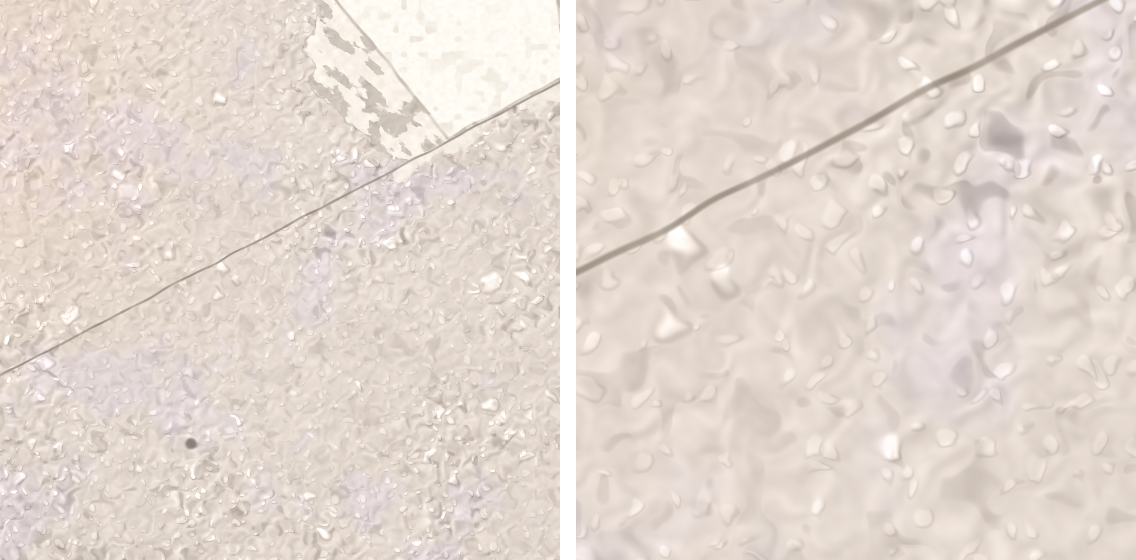
Left, the full canvas; right, a detail of the centre.
Write a WebGL 1 fragment shader that draws this texture.

```glsl
precision highp float;
// Pale speckled concrete with a diagonal crack, a white slab and crumbling mortar.
uniform vec2 u_resolution;

const vec3 CONCRETE_TINT = vec3(0.0, -0.045, -0.083);
const vec3 SLAB_WHITE = vec3(1.0, 0.985, 0.955);
const vec3 MORTAR_CREAM = vec3(0.985, 0.955, 0.915);
const vec3 HOLE_GREY = vec3(0.76, 0.72, 0.68);
const vec3 CRACK_BROWN = vec3(0.60, 0.55, 0.50);
const vec3 PIT_BROWN = vec3(0.50, 0.46, 0.43);

float hash(vec2 p) {
  return fract(sin(dot(p, vec2(127.1, 311.7))) * 43758.5453);
}

float noise(vec2 p) {
  vec2 cell = floor(p), f = fract(p);
  f = f * f * (3.0 - 2.0 * f);
  return mix(mix(hash(cell), hash(cell + vec2(1.0, 0.0)), f.x),
             mix(hash(cell + vec2(0.0, 1.0)), hash(cell + 1.0), f.x), f.y);
}

float fbm(vec2 p) {
  float sum = 0.0, weight = 0.5;
  for (int i = 0; i < 4; i++) {
    sum += weight * noise(p);
    p = mat2(0.8, 0.6, -0.6, 0.8) * p * 2.03 + 7.3;
    weight *= 0.5;
  }
  return sum / 0.9375;
}

mat2 rotation(float angle) {
  float c = cos(angle), s = sin(angle);
  return mat2(c, -s, s, c);
}

// Scattered ragged stones, one per cell: x = pale face, y = shaded rim.
vec2 pebbles(vec2 p, float share) {
  vec2 result = vec2(0.0);
  float ragged = (noise(p * 3.1 + 4.7) - 0.5) * 0.35;
  for (int j = -1; j <= 1; j++) {
    for (int i = -1; i <= 1; i++) {
      vec2 cell = floor(p) + vec2(float(i), float(j));
      float pick = hash(cell + 3.7);
      vec2 offset = p - cell - vec2(hash(cell + 11.3), hash(cell + 23.9));
      vec2 q = rotation(6.2832 * hash(cell + 31.1)) * offset;
      q.x *= 1.0 + 0.9 * hash(cell + 41.7);
      float d = length(q) + ragged - mix(0.12, 0.34, hash(cell + 53.3));
      float side = smoothstep(-0.2, 0.7, dot(normalize(offset + 0.0001), vec2(0.6, -0.8)));
      float face = smoothstep(0.10, -0.10, d);
      float rim = side * (1.0 - smoothstep(0.0, 0.13, abs(d - 0.12)));
      result = max(result, step(pick, share) * vec2(face, rim));
    }
  }
  return result;
}

// Grainy concrete: soft mottling, embossed grit and pale stones.
vec3 concrete(vec2 p) {
  vec2 warp = vec2(noise(p * 60.0), noise(p * 60.0 + 19.0)) - 0.5;
  vec2 grit = p * 95.0 + warp * 1.8;
  float busy = mix(0.65, 1.25, smoothstep(0.3, 0.7, fbm(p * 5.0 + 2.0)));
  float relief = noise(grit) - noise(grit + vec2(0.42, -0.38));
  float mottle = noise(p * 62.0 + warp + 8.0) - 0.5;
  float fine = noise(p * 190.0) - 0.5;
  float pores = smoothstep(0.66, 0.88, noise(grit * 0.85 + 37.0));
  vec2 small = pebbles(p * 58.0 + warp * 0.6, 0.45);
  vec2 large = pebbles(p * 27.0 + warp * 0.4, 0.07);

  float tone = 0.894 + 0.045 * (fbm(p * 3.5) - 0.5);
  tone += busy * (0.12 * relief + 0.055 * mottle + 0.03 * fine - 0.085 * pores);
  tone += busy * (0.07 * small.x - 0.075 * small.y);
  tone += 0.10 * large.x - 0.08 * large.y;

  float warm = smoothstep(0.55, 0.0, p.x) * smoothstep(0.2, 0.7, p.y);
  float lilac = smoothstep(0.56, 0.74, fbm(p * 9.0 + 15.0));
  vec3 tint = CONCRETE_TINT * (1.0 - 0.7 * smoothstep(0.94, 1.03, tone));
  tint += warm * vec3(0.022, 0.004, -0.008);
  tint += lilac * vec3(-0.008, -0.008, 0.028);
  return vec3(tone) + tint;
}

void main() {
  vec2 p = gl_FragCoord.xy / u_resolution;
  float wobble = noise(p * 26.0) - 0.5;
  float ragged = fbm(p * 24.0 + 5.0) - 0.5;
  float aboveCrack = (p.y - 0.329 - 0.524 * p.x) / 1.129 + 0.004 * wobble;
  vec3 color = concrete(p);

  // Signed insides of the slab and of the mortar beside it.
  float slabLeft = dot(p, vec2(0.778, 0.629)) - 1.10;
  float slabRight = 0.992 - p.x + 0.1 * (1.0 - p.y);
  float slab = min(min(slabLeft, slabRight), aboveCrack - 0.007) + 0.006 * wobble;
  float mortar = min(dot(p, vec2(0.743, 0.669)) - 0.9885, p.x - 0.56);
  mortar = min(mortar, dot(p, vec2(0.3, 0.954)) - 0.888);
  mortar = min(mortar + 0.07 * ragged, aboveCrack);

  // Mortar with torn holes, thicker away from the slab, and crumbs under the crack.
  vec2 along = rotation(-0.65) * p;
  float tear = fbm(along * vec2(30.0, 58.0) + 3.0);
  float nearSlab = smoothstep(-0.12, -0.02, slabLeft);
  float holes = smoothstep(0.56, 0.64, tear + 0.08 * nearSlab);
  float mortarMask = smoothstep(-0.002, 0.003, mortar);
  vec3 mortarColor = MORTAR_CREAM + 0.10 * (fbm(p * 85.0) - 0.5);
  vec3 holeColor = mix(HOLE_GREY, color, 0.45);
  color *= 1.0 - 0.10 * smoothstep(-0.008, -0.001, mortar) * (1.0 - mortarMask);
  color = mix(color, mix(mortarColor, holeColor, holes), mortarMask);
  float crumbs = smoothstep(-0.055, -0.005, aboveCrack) * smoothstep(0.005, 0.0, aboveCrack);
  crumbs *= smoothstep(0.66, 0.74, p.x);
  color = mix(color, mortarColor, 0.85 * smoothstep(0.62, 0.72, crumbs * 0.35 + fbm(p * 28.0) * 0.75));

  // Slab face with faint stains and a thin shadow at its edge.
  float stains = smoothstep(0.62, 0.80, noise(p * 72.0 + 9.0)) * noise(p * 14.0);
  vec3 slabColor = SLAB_WHITE - stains * vec3(0.07, 0.09, 0.11) + 0.03 * (noise(p * 150.0) - 0.5);
  float edge = 1.0 - smoothstep(0.001, 0.005, abs(slab + 0.003));
  color = mix(color, HOLE_GREY, edge * (0.3 + 0.6 * noise(p * 35.0)));
  color = mix(color, slabColor, smoothstep(-0.002, 0.002, slab));

  // Crack of uneven depth, and one dark pit.
  float crack = 1.0 - smoothstep(0.0006, 0.0032, abs(aboveCrack));
  color = mix(color, CRACK_BROWN, crack * (0.55 + 0.45 * noise(p * 45.0)));
  float pit = length(p - vec2(0.341, 0.208)) + 0.012 * ragged;
  color = mix(color, PIT_BROWN, 0.85 * smoothstep(0.014, 0.007, pit));

  gl_FragColor = vec4(clamp(color, 0.0, 1.0), 1.0);
}
```
